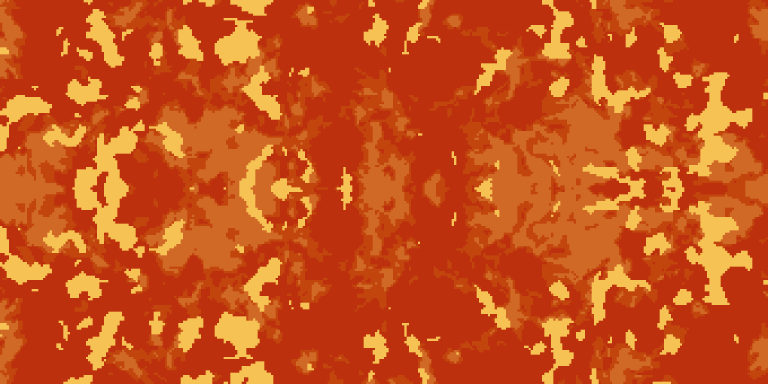
Write a WebGL 2 fragment shader that draws this pattern.

```glsl
#version 300 es
precision highp float;

#define BLOCKS 170.0
#define MIRROR vec2(1.0, 0.508)
#define WARP 0.05
#define RAGGED 0.016
#define DRIFT 0.06
#define YELLOW_CUT 0.647
#define ORANGE_CUT 0.648
#define RUST_CUT 0.57

uniform vec2 u_resolution;
out vec4 fragColor;

const vec3 RED = vec3(0.74, 0.19, 0.05);
const vec3 RUST = vec3(0.76, 0.27, 0.05);
const vec3 ORANGE = vec3(0.82, 0.41, 0.15);
const vec3 YELLOW = vec3(0.97, 0.76, 0.33);

float hash(vec2 p) {
    vec3 h = fract(p.xyx * 0.1031);
    h += dot(h, h.yzx + 33.33);
    return fract((h.x + h.y) * h.z);
}

float noise(vec2 p) {
    vec2 cell = floor(p);
    vec2 f = fract(p);
    f = f * f * (3.0 - 2.0 * f);
    float low = mix(hash(cell), hash(cell + vec2(1.0, 0.0)), f.x);
    float high = mix(hash(cell + vec2(0.0, 1.0)), hash(cell + 1.0), f.x);
    return mix(low, high, f.y);
}

vec2 noise2(vec2 p) {
    return vec2(noise(p + 11.0), noise(p + 143.0)) - 0.5;
}

vec3 camouflage(vec2 p) {
    // Square steps along every patch outline
    p = (floor(p * BLOCKS) + 0.5) / BLOCKS;

    // Top and bottom mirror exactly, left and right only loosely
    vec2 quarter = abs(p - MIRROR);
    vec2 band = vec2(p.x, quarter.y);
    quarter += DRIFT * noise2(band * 6.0 + 71.0);

    // Bend the patches and fray their outlines
    vec2 bend = WARP * noise2(band * 10.0) + RAGGED * noise2(band * 65.0);
    quarter += bend;
    vec2 fleck = band + bend;

    // Orange patches with red speckles and a rust fringe
    float patches = 0.5 * noise(quarter * 9.0 + 5.0)
                  + 0.3 * noise(fleck * 27.0 + 17.0)
                  + 0.2 * noise(fleck * 60.0 + 61.0)
                  + 0.1 * exp(-9.0 * abs(p.y - MIRROR.y));

    // Small yellow flecks gathered in loose clusters
    float flecks = 0.52 * noise(fleck * 20.0 + 29.0)
                 + 0.23 * noise(fleck * 44.0 + 53.0)
                 + 0.25 * noise(quarter * 7.0 + 37.0);

    vec3 color = RED;
    if (patches > RUST_CUT) color = RUST;
    if (patches > ORANGE_CUT) color = ORANGE;
    if (flecks > YELLOW_CUT) color = YELLOW;
    return color;
}

void main() {
    // Average a small grid of samples to smooth the edges
    vec3 sum = vec3(0.0);
    for (int i = 0; i < 9; i++) {
        vec2 offset = (vec2(i % 3, i / 3) - 1.0) / 3.0;
        sum += camouflage((gl_FragCoord.xy + offset) / u_resolution.y);
    }
    fragColor = vec4(sum / 9.0, 1.0);
}
```
